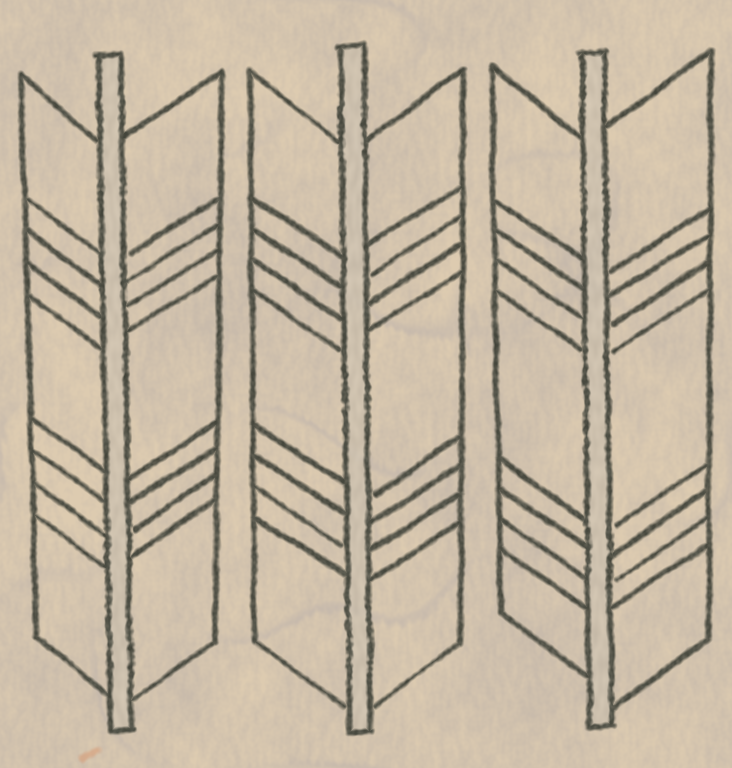
Give the GLSL for this pattern, as a Shadertoy shader.

```glsl
// Three hand-inked feathers with paired chevron bars on aged paper.
// Each vane is a loop of distance-field strokes hung between its outer edge and
// the quill; wrapping gradient noise adds wobble, ink wear and paper fibre.

float hash(vec2 cell) {
    vec3 q = fract(cell.xyx * 0.1031);
    q += dot(q, q.yzx + 33.33);
    return fract((q.x + q.y) * q.z);
}

float corner(vec2 cell, vec2 period, vec2 offset) {
    float angle = 6.2832 * hash(mod(cell, period) + period * 0.37);
    return dot(vec2(cos(angle), sin(angle)), offset);
}

// Gradient noise on the unit tile, repeating after a whole number of cells
float noise(vec2 uv, vec2 period) {
    vec2 p = uv * period, i = floor(p), f = p - i;
    vec2 s = f * f * f * (f * (f * 6.0 - 15.0) + 10.0), e = vec2(1, 0);
    return mix(mix(corner(i, period, f), corner(i + e, period, f - e), s.x),
               mix(corner(i + e.yx, period, f - e.yx), corner(i + 1.0, period, f - 1.0), s.x), s.y);
}

float stroke(vec2 p, vec2 a, vec2 b, float halfWidth) {
    vec2 pa = p - a, ba = b - a;
    return length(pa - ba * clamp(dot(pa, ba) / dot(ba, ba), 0.0, 1.0)) - halfWidth;
}

// Where the line through a and b crosses height y
float lineX(vec2 a, vec2 b, float y) {
    return mix(a.x, b.x, (y - a.y) / (b.y - a.y));
}

// One half of a feather: outer edge, quill line, end slants, two groups of four bars
float vane(vec2 p, int side, vec2 quillTop, vec2 quillFoot) {
    // Outer edge: top corner, bottom corner
    vec4 edge = vec4[6](
        vec4(2.7, 90.2, 4.8, 17.1), vec4(28.9, 90.6, 28.0, 16.5),
        vec4(32.6, 90.9, 33.1, 16.4), vec4(60.3, 90.9, 60.0, 16.4),
        vec4(64.0, 91.4, 65.1, 20.3), vec4(92.6, 93.5, 92.2, 16.7))[side];
    // Bars: start of upper group, start of lower group, spacing, drop to the quill
    vec4 bars = vec4[6](
        vec4(74.3, 45.7, 4.2, 7.3), vec4(74.3, 45.1, 3.4, 7.5),
        vec4(74.3, 44.7, 4.0, 8.0), vec4(75.7, 43.2, 3.7, 7.9),
        vec4(74.0, 40.4, 3.9, 8.1), vec4(73.0, 39.7, 3.5, 8.5))[side];

    float d = min(stroke(p, edge.xy, edge.zw, 0.36), stroke(p, quillTop, quillFoot, 0.36));
    for (int k = 0; k < 10; k++) {
        float chance = hash(vec2(k, side) + 7.0);
        float y = (k < 5 ? bars.x : bars.y) - bars.z * float((k + 3) % 4);
        float drop = bars.w + 0.8 * (chance - 0.5);
        if (k == 0) { y = edge.y; drop *= 1.2; }
        if (k == 9) { y = edge.w; drop *= 1.08; }
        vec2 outer = vec2(lineX(edge.xy, edge.zw, y), y);
        vec2 inner = vec2(lineX(quillTop, quillFoot, y - drop), y - drop);
        // Some strokes stop short of the quill
        inner = mix(inner, outer, 0.09 * chance * chance);
        d = min(d, stroke(p, outer, inner, 0.26 + 0.14 * hash(vec2(side, k) + 31.0)));
    }
    return d;
}

void mainImage(out vec4 fragColor, in vec2 fragCoord) {
    vec2 uv = fragCoord / iResolution.xy;
    vec2 p = uv * vec2(95.3, 100.0); // the canvas is 100 units tall

    // Paper: broad stains, upright fibres and fine grain
    float fibre = noise(uv, vec2(110, 48));
    float grain = noise(uv, vec2(190, 170));
    float tone = 0.54 + 0.55 * noise(uv, vec2(5, 4)) + 0.4 * noise(uv, vec2(17, 13))
               + 0.45 * fibre + 0.25 * grain;
    vec3 color = mix(vec3(0.79, 0.735, 0.67), vec3(0.865, 0.795, 0.69), clamp(tone, 0.0, 1.0));

    // Faint curls showing through from the back of the sheet
    float curl = smoothstep(0.05, 0.0, abs(noise(uv, vec2(4, 5)) + 0.03 * fibre));
    curl *= smoothstep(-0.15, 0.35, noise(uv, vec2(3, 4)));
    color = mix(color, vec3(0.73, 0.69, 0.67), 0.4 * curl);

    // Small rust smear
    float smear = stroke(p, vec2(10.8, 1.3), vec2(12.6, 2.3), 0.1) + 0.3 * fibre;
    color = mix(color, vec3(0.85, 0.59, 0.43), 0.5 * smoothstep(0.7, 0.0, smear));

    // Unsteady hand
    p += 0.32 * vec2(noise(uv, vec2(14, 16)), noise(uv, vec2(15, 13)));

    // Quill: left and right x at the top, then at the foot; heights of both ends
    int feather = clamp(int((p.x + 0.6) / 31.2), 0, 2);
    vec4 quill = vec4[3](vec4(12.8, 15.7, 14.4, 17.1), vec4(44.3, 47.4, 45.5, 48.2),
                         vec4(75.8, 78.7, 76.7, 79.6))[feather];
    vec2 ends = vec2[3](vec2(92.7, 4.7), vec2(93.9, 4.6), vec2(93.1, 5.3))[feather];
    vec2 topL = vec2(quill.x, ends.x), topR = vec2(quill.y, ends.x + 0.2);
    vec2 footL = vec2(quill.z, ends.y), footR = vec2(quill.w, ends.y + 0.2);

    float left = lineX(topL, footL, p.y), right = lineX(topR, footR, p.y);
    float shaft = max(max(left - p.x, p.x - right), max(ends.y - p.y, p.y - ends.x));
    color = mix(color, vec3(0.795, 0.75, 0.68) + 0.05 * fibre, 0.75 * smoothstep(0.2, -0.2, shaft));

    float d = min(vane(p, 2 * feather, topL, footL), vane(p, 2 * feather + 1, topR, footR));
    d = min(d, stroke(p, topL - vec2(0.4, 0.0), topR, 0.34));
    d = min(d, stroke(p, footL, footR + vec2(0.2, 0.0), 0.36));

    // Ink: ragged rim, worn more along the quill, uneven density
    float wear = 0.16 + 0.3 * smoothstep(0.9, 0.3, abs(shaft)) * smoothstep(-0.2, 0.3, noise(uv, vec2(6, 9)));
    d += wear * noise(uv, vec2(120, 126)) + 0.12 * noise(uv, vec2(40, 42));
    float soft = max(0.28, 75.0 / iResolution.y);
    float ink = smoothstep(soft, -soft, d) * (0.94 + 0.2 * grain);
    color = mix(color, vec3(0.29, 0.295, 0.255) + 0.06 * fibre, clamp(ink, 0.0, 1.0));

    fragColor = vec4(color, 1.0);
}
```
